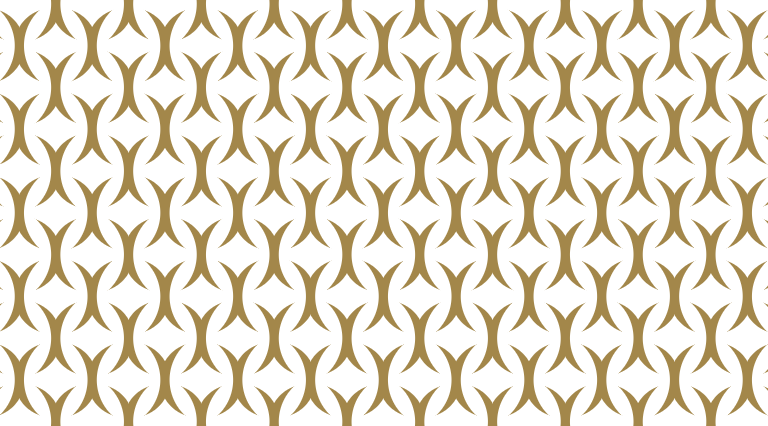
Reproduce this pattern procedurally as a Shadertoy shader.

```glsl
// Staggered lattice of gold back-to-back crescents on white.

// Signed distance to two crescents joined at the waist, horns pointing outward
float crescentPair(vec2 p) {
    p.x = abs(p.x);
    float outerArc = length(p - vec2(0.4437, 0.0)) - 0.512;
    float innerArc = length(p - vec2(0.731, 0.0)) - 0.6676;
    return max(outerArc, -innerArc);
}

// Offset from the centre of the nearest repeat
vec2 repeatCentred(vec2 p, vec2 period) {
    return p - period * round(p / period);
}

void mainImage(out vec4 fragColor, in vec2 fragCoord) {
    // One unit is the spacing between aligned columns
    float unitsPerPixel = 10.55 / iResolution.x;
    vec2 period = vec2(1.0, 1.148);
    vec2 p = fragCoord * unitsPerPixel - vec2(0.266, 0.633);

    // Two interleaved grids, half a period apart
    float d = min(crescentPair(repeatCentred(p, period)),
                  crescentPair(repeatCentred(p - 0.5 * period, period)));

    // Smoothed fill
    float coverage = clamp(0.5 - d / unitsPerPixel, 0.0, 1.0);
    vec3 gold = vec3(0.64, 0.53, 0.29);
    fragColor = vec4(mix(vec3(1.0), gold, coverage), 1.0);
}
```
